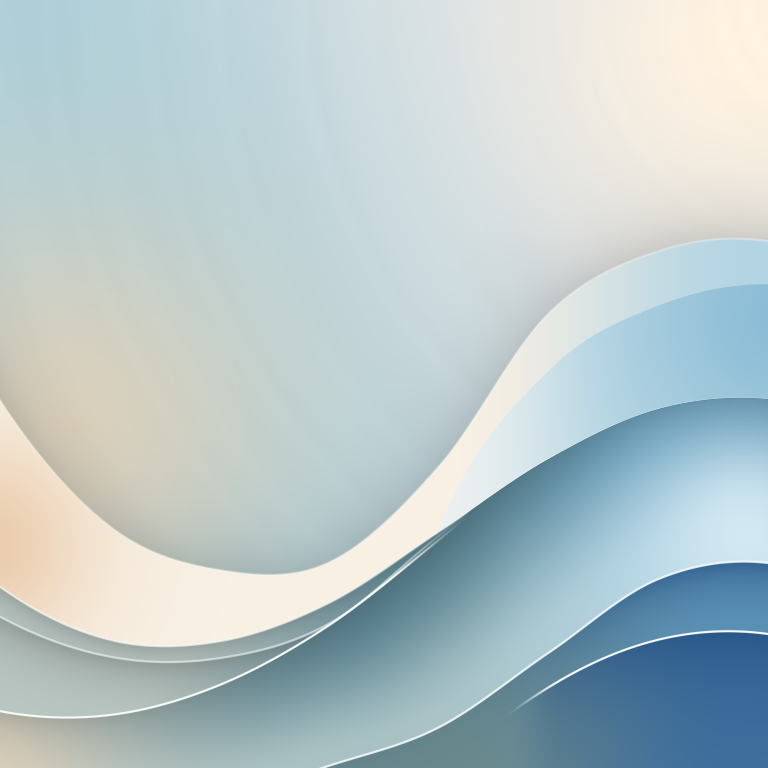
Write a WebGL 1 fragment shader that draws this background.

```glsl
precision highp float;

uniform vec2 u_resolution;

// Palette
const vec3 SKY = vec3(0.68, 0.81, 0.85);
const vec3 MIST = vec3(0.87, 0.89, 0.90);
const vec3 GLOW = vec3(1.0, 0.95, 0.88);
const vec3 SAND = vec3(0.86, 0.82, 0.74);
const vec3 PEACH = vec3(0.92, 0.80, 0.68);
const vec3 IVORY = vec3(0.97, 0.94, 0.89);
const vec3 SAGE = vec3(0.73, 0.78, 0.76);
const vec3 TEAL = vec3(0.38, 0.55, 0.61);
const vec3 SLATE = vec3(0.42, 0.54, 0.55);
const vec3 AZURE = vec3(0.55, 0.74, 0.84);
const vec3 ICE = vec3(0.84, 0.92, 0.96);
const vec3 OCEAN = vec3(0.37, 0.58, 0.72);
const vec3 NAVY = vec3(0.15, 0.33, 0.53);
const vec3 RIM = vec3(0.97, 0.98, 0.97);

// Shape and texture
const float SEGMENTS = 7.0;
const float RIM_WIDTH = 0.0014;
const float SHADOW_REACH = 0.045;
const float STREAK_COUNT = 55.0;
const float STREAK_DEPTH = 0.010;

float hash(float n) {
  n = fract(n * 0.1031);
  n *= n + 33.33;
  return fract(n * (n + n));
}

float noise(float x) {
  float cell = floor(x);
  return mix(hash(cell), hash(cell + 1.0), smoothstep(0.0, 1.0, x - cell));
}

// Catmull-Rom weight for a knot at distance t
vec4 knotWeight(vec4 t) {
  t = abs(t);
  vec4 inner = (1.5 * t - 2.5) * t * t + 1.0;
  vec4 outer = ((2.5 - 0.5 * t) * t - 4.0) * t + 2.0;
  return mix(inner, outer, step(1.0, t)) * step(t, vec4(2.0));
}

// Smooth height through eight evenly spaced knots
float spline(float x, vec4 a, vec4 b) {
  vec4 t = x * SEGMENTS - vec4(0.0, 1.0, 2.0, 3.0);
  vec4 ends = knotWeight(vec4(t.x + 1.0, t.x - SEGMENTS - 1.0, 3.0, 3.0));
  float before = 3.0 * (a.x - a.y) + a.z;
  float after = 3.0 * (b.w - b.z) + b.y;
  return dot(a, knotWeight(t)) + dot(b, knotWeight(t - 4.0))
       + before * ends.x + after * ends.y;
}

// Approximate distance below a curve, negative above it
float depth(vec2 p, vec4 a, vec4 b) {
  float y = spline(p.x, a, b);
  float slope = (spline(p.x + 0.002, a, b) - y) / 0.002;
  return (y - p.y) / sqrt(1.0 + slope * slope);
}

float cover(float d, float pixel) {
  return smoothstep(-pixel, pixel, d);
}

float rim(float d, float pixel) {
  return 1.0 - smoothstep(RIM_WIDTH - pixel, RIM_WIDTH + pixel, abs(d));
}

float shade(float d, float reach) {
  return exp(-max(d, 0.0) / reach);
}

float spot(vec2 p, vec2 center, float radius) {
  vec2 q = (p - center) / radius;
  return exp(-dot(q, q));
}

vec3 backdrop(vec2 p) {
  vec3 col = mix(SKY, MIST, smoothstep(0.2, 0.95, p.x + 0.4 * (p.y - 0.5)));
  col = mix(col, SAND, spot(p, vec2(0.08, 0.44), 0.3));
  col = mix(col, GLOW, spot(p, vec2(0.98, 0.94), 0.28));
  float arc = length(p - vec2(1.1, 1.0));
  return col + STREAK_DEPTH * (noise(arc * STREAK_COUNT) - 0.5);
}

void main() {
  vec2 p = gl_FragCoord.xy / u_resolution;
  float px = 0.75 / min(u_resolution.x, u_resolution.y);

  // Edges from the top ribbon down to the deepest fold
  float crest = depth(p, vec4(0.479, 0.315, 0.258, 0.268), vec4(0.393, 0.592, 0.673, 0.686));
  float veil = depth(p, vec4(-0.6, -0.5, -0.4, -0.18), vec4(0.312, 0.517, 0.602, 0.630));
  float body = depth(p, vec4(0.236, 0.167, 0.165, 0.215), vec4(0.307, 0.402, 0.467, 0.480));
  float fold = depth(p, vec4(0.197, 0.145, 0.143, 0.188), vec4(0.302, 0.410, 0.480, 0.500));
  float sweep = depth(p, vec4(0.074, 0.069, 0.108, 0.186), vec4(0.297, 0.415, 0.490, 0.510));
  float under = depth(p, vec4(-0.06, -0.055, -0.04, 0.003), vec4(0.053, 0.150, 0.246, 0.267));
  float deep = depth(p, vec4(-0.5, -0.4, -0.3, -0.2), vec4(-0.01, 0.105, 0.167, 0.1745));
  fold = min(fold, body);
  sweep = min(sweep, fold);

  vec3 col = backdrop(p) * (1.0 - 0.13 * shade(-crest, SHADOW_REACH));

  // Ivory ribbon turning blue on the right, with a translucent veil
  vec3 ribbon = mix(IVORY, PEACH, spot(p, vec2(-0.02, 0.29), 0.14));
  ribbon = mix(ribbon, vec3(0.70, 0.83, 0.89), smoothstep(0.58, 1.0, p.x));
  vec3 veilColor = mix(vec3(0.92, 0.94, 0.94), vec3(0.72, 0.84, 0.89), smoothstep(0.58, 0.85, p.x));
  veilColor = mix(veilColor, AZURE, spot(p, vec2(1.02, 0.59), 0.19));
  ribbon = mix(ribbon, veilColor, cover(veil, px));
  col = mix(col, ribbon, cover(crest, px));
  col = mix(col, RIM, 0.35 * rim(crest, px));

  // Two thin folds narrowing into the blue body
  vec3 thin = mix(SAGE, TEAL, smoothstep(0.2, 0.6, p.x));
  col = mix(col, thin * (1.0 - 0.18 * shade(body, 0.02)), cover(body, px));
  col = mix(col, RIM, rim(body, px) * mix(0.7, 0.2, smoothstep(0.35, 0.65, p.x)));
  vec3 lower = mix(SAGE, TEAL, smoothstep(0.15, 0.58, p.x));
  col = mix(col, lower * (1.0 - 0.22 * shade(fold, 0.03)), cover(fold, px));
  float leftRim = 1.0 - smoothstep(0.5, 0.62, p.x);
  col = mix(col, RIM, 0.6 * leftRim * rim(fold, px));

  // Blue body, lighter away from its upper edge
  float across = clamp(sweep / max(sweep - under, 0.001), 0.0, 1.0);
  vec3 top = mix(TEAL * 0.95, vec3(0.44, 0.66, 0.78), smoothstep(0.55, 0.9, p.x));
  vec3 base = mix(vec3(0.66, 0.76, 0.77), vec3(0.70, 0.83, 0.89), smoothstep(0.5, 0.9, p.x));
  vec3 blue = mix(top, base, smoothstep(0.0, 0.95, across));
  blue = mix(blue, SAGE, 0.75 * (1.0 - smoothstep(0.1, 0.5, p.x)));
  blue = mix(blue, SAND, spot(p, vec2(-0.02, -0.01), 0.16));
  blue = mix(blue, ICE, 0.9 * spot(p, vec2(0.97, 0.31), 0.12));
  blue *= 1.0 - 0.16 * shade(sweep, 0.035);
  col = mix(col, blue, cover(sweep, px));
  col = mix(col, RIM, leftRim * rim(sweep, px));

  // Dark hollow beneath the body
  float right = smoothstep(0.58, 0.95, p.x);
  vec3 hollow = mix(SLATE, OCEAN, right);
  hollow = mix(hollow, NAVY, (0.12 + 0.65 * right) * shade(under, 0.035));
  col = mix(col, hollow, cover(under, px));
  col = mix(col, RIM, 0.9 * rim(under, px));

  // Deepest fold, emerging softly from the hollow
  float emerge = smoothstep(0.655, 0.73, p.x);
  vec3 abyss = mix(SLATE, vec3(0.25, 0.44, 0.62), smoothstep(0.62, 0.95, p.x));
  abyss = mix(abyss, NAVY, (0.25 + 0.65 * right) * shade(deep, 0.07));
  col = mix(col, abyss, emerge * cover(deep, px));
  col = mix(col, RIM, emerge * rim(deep, px));

  gl_FragColor = vec4(clamp(col, 0.0, 1.0), 1.0);
}
```
